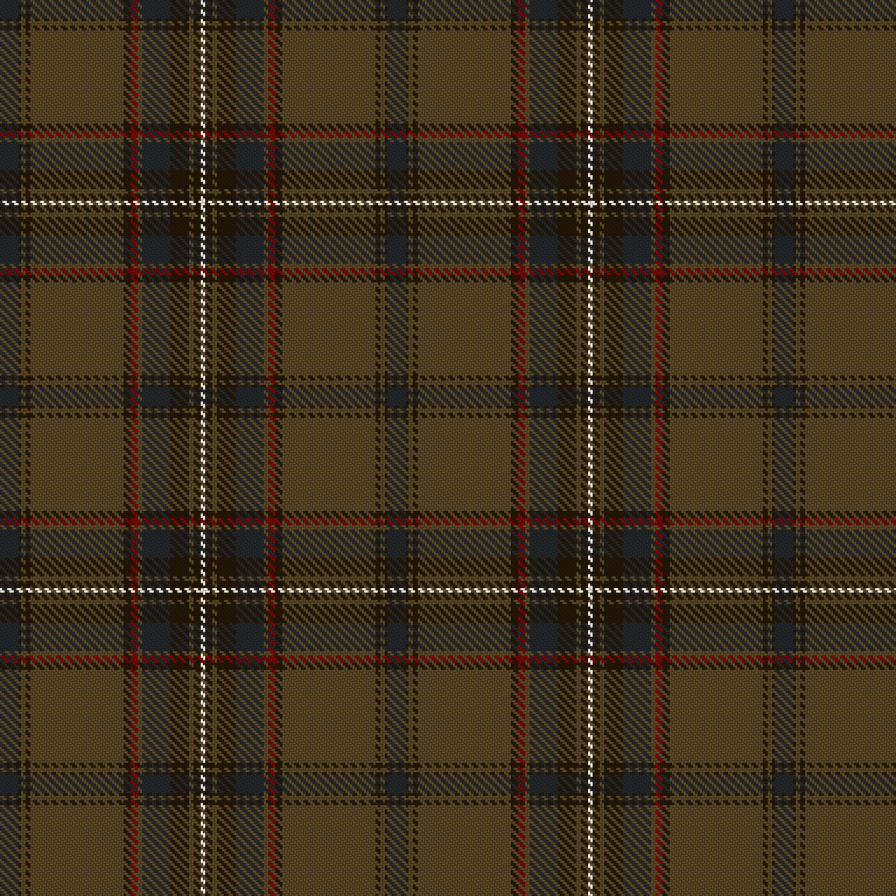
Write a Shadertoy shader that draws this pattern.

```glsl
// Tartan cloth: one mirrored stripe sequence colours both warp and weft,
// and a 2/2 twill decides which of the two threads lies on top.
// Rounded thread shading is box filtered over each pixel.

const float PI = 3.14159265;
const float THREADS = 384.0;               // threads across the canvas
const float SETT = 166.0;                  // threads in one full repeat
const vec2 PIVOT = vec2(87.0, 131.0);      // a white line on each axis
const int SAMPLES = 4;                     // filter samples per axis

const vec3 TAN   = vec3(0.315, 0.250, 0.135);
const vec3 BLACK = vec3(0.130, 0.082, 0.025);
const vec3 SLATE = vec3(0.125, 0.140, 0.150);
const vec3 RED   = vec3(0.420, 0.030, 0.020);
const vec3 WHITE = vec3(0.860, 0.840, 0.790);

// Stripe colour of a thread, mirrored about the white line
vec3 stripeColor(float thread, float pivot) {
    float d = abs(mod(thread + 0.5 - pivot + 0.5 * SETT, SETT) - 0.5 * SETT);
    if (d < 1.0)  return WHITE;
    if (d < 4.0)  return BLACK;
    if (d < 6.0)  return TAN;
    if (d < 14.0) return BLACK;
    if (d < 26.0) return SLATE;
    if (d < 28.0) return TAN;
    if (d < 31.0) return RED;
    if (d < 34.0) return BLACK;
    if (d < 74.0) return TAN;
    if (d < 76.0) return BLACK;
    if (d < 78.0) return TAN;
    if (d < 79.0) return BLACK;
    return SLATE;
}

// Light on a raised thread: across its width and along its visible float
float threadShade(float across, float along) {
    return mix(0.80, 1.10, sin(PI * across)) * mix(0.75, 1.10, sin(PI * along));
}

// Cloth colour at a point measured in threads
vec3 weave(vec2 p) {
    vec2 cell = floor(p);
    vec2 f = p - cell;
    float phase = mod(cell.x + cell.y, 4.0);
    if (phase < 2.0) {
        return stripeColor(cell.x, PIVOT.x) * threadShade(f.x, 0.5 * (phase + f.y));
    }
    return stripeColor(cell.y, PIVOT.y) * threadShade(f.y, 0.5 * (phase - 2.0 + f.x));
}

void mainImage(out vec4 fragColor, in vec2 fragCoord) {
    float threadsPerPixel = THREADS / iResolution.y;
    vec3 sum = vec3(0.0);

    // Average a grid of points inside the pixel
    for (int j = 0; j < SAMPLES; j++) {
        for (int i = 0; i < SAMPLES; i++) {
            vec2 offset = (vec2(i, j) + 0.5) / float(SAMPLES) - 0.5;
            sum += weave((fragCoord + offset) * threadsPerPixel);
        }
    }
    fragColor = vec4(sum / float(SAMPLES * SAMPLES), 1.0);
}
```
